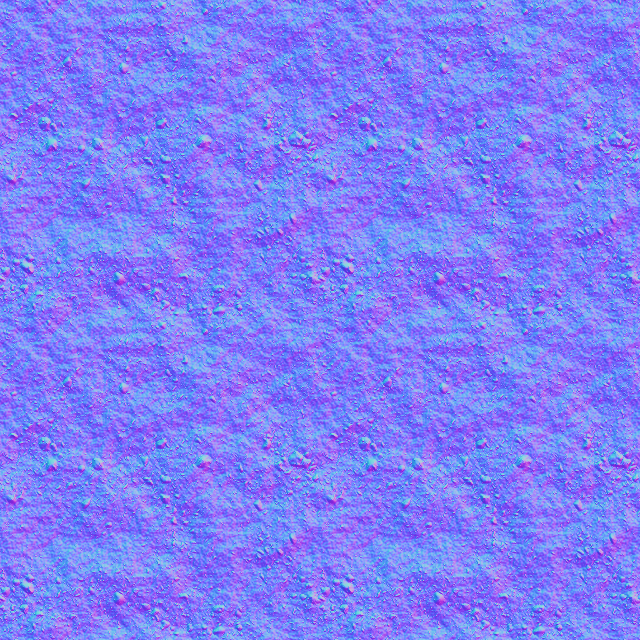
Reproduce this texture map procedurally as a WebGL 2 fragment shader.

```glsl
#version 300 es
precision highp float;

uniform vec2 u_resolution;
out vec4 fragColor;

const float REPEATS = 2.0;           // tiles across and down
const float SAMPLE_STEP = 0.0028;    // slope sampling distance, in tiles
const vec2 SLOPE_GAIN = vec2(0.88, 1.08);
const float SLOPE_LIMIT = 0.7;       // compresses the steepest slopes

const int SOIL_OCTAVES = 6;
const float SOIL_FREQUENCY = 4.0;
const float SOIL_SLOPE = 0.095;      // steepness of the broadest octave
const float SOIL_SLOPE_GROWTH = 1.2; // finer octaves are steeper

const float STREAK_HEIGHT = 0.0055;
const float STREAK_COUNT = 6.0;

const int STONE_LAYERS = 4;
const float STONE_CELLS = 17.0;      // cells across for the largest stones
const float STONE_STEEPNESS = 0.64;
const float STONE_DENSITY = 0.09;
const float DENSITY_GROWTH = 0.08;   // smaller stones are more common
const float CLUMPING = 0.55;
const float CLUMP_FREQUENCY = 5.0;
const float WARP_FREQUENCY = 48.0;   // makes stone outlines irregular
const float WARP_AMOUNT = 0.009;
const float TAU = 6.28319;

// Integer hash giving two values from 0 to 1
vec2 hash2(vec2 cell, float seed) {
    uvec3 v = uvec3(uint(cell.x), uint(cell.y), uint(seed));
    v = v * 1664525u + 1013904u;
    v.x += v.y * v.z; v.y += v.z * v.x; v.z += v.x * v.y;
    v ^= v >> 16u;
    v.x += v.y * v.z; v.y += v.z * v.x;
    return vec2(v.xy & 0xffffu) / 65535.0;
}

vec2 gradientAt(vec2 cell, vec2 period, float seed) {
    float angle = TAU * hash2(mod(cell, period), seed).x;
    return vec2(cos(angle), sin(angle));
}

// Gradient noise that wraps after a whole number of cells
float wrapNoise(vec2 p, vec2 period, float seed) {
    vec2 cell = floor(p);
    vec2 f = p - cell;
    vec2 w = f * f * f * (f * (f * 6.0 - 15.0) + 10.0);
    vec2 dx = vec2(1.0, 0.0);
    float a = dot(gradientAt(cell, period, seed), f);
    float b = dot(gradientAt(cell + dx, period, seed), f - dx);
    float c = dot(gradientAt(cell + dx.yx, period, seed), f - dx.yx);
    float d = dot(gradientAt(cell + 1.0, period, seed), f - 1.0);
    return mix(mix(a, b, w.x), mix(c, d, w.x), w.y);
}

// Rough ground with more relief at finer scales
float soilHeight(vec2 p) {
    float height = 0.0;
    float frequency = SOIL_FREQUENCY;
    float slope = SOIL_SLOPE;
    for (int i = 0; i < SOIL_OCTAVES; i++) {
        height += wrapNoise(p * frequency, vec2(frequency), 11.0 + float(i)) * slope / frequency;
        frequency *= 2.0;
        slope *= SOIL_SLOPE_GROWTH;
    }
    return height;
}

// Long diagonal furrows, sheared by whole steps so that they wrap
float streakHeight(vec2 p) {
    vec2 q = vec2(2.0 * p.x, STREAK_COUNT * (p.x - 2.0 * p.y));
    return STREAK_HEIGHT * wrapNoise(q, vec2(2.0, STREAK_COUNT), 31.0);
}

// One size of stones, scattered in clumps
float stoneHeight(vec2 p, float cells, float density, float seed) {
    vec2 q = p * cells;
    float height = 0.0;
    for (int i = 0; i < 9; i++) {
        vec2 cell = floor(q) + vec2(i % 3 - 1, i / 3 - 1);
        vec2 id = mod(cell, cells);
        vec2 pick = hash2(id, seed);
        float clump = wrapNoise(id / cells * CLUMP_FREQUENCY, vec2(CLUMP_FREQUENCY), 47.0);
        if (pick.x > density + CLUMPING * clump) continue;

        // Rotated ellipse with a rounded top
        vec2 centre = cell + 0.15 + 0.7 * hash2(id, seed + 1.0);
        vec2 shape = hash2(id, seed + 2.0);
        float c = cos(TAU * shape.x);
        float s = sin(TAU * shape.x);
        vec2 d = mat2(c, -s, s, c) * (q - centre);
        float radius = mix(0.2, 0.45, pick.y * pick.y);
        d /= radius * vec2(1.0, mix(0.6, 1.0, shape.y));
        float dome = max(1.0 - dot(d, d), 0.0);
        height = max(height, radius * dome * dome * (1.6 - 0.6 * dome));
    }
    return height * STONE_STEEPNESS / cells;
}

float groundHeight(vec2 p) {
    float height = soilHeight(p) + streakHeight(p);
    vec2 period = vec2(WARP_FREQUENCY);
    vec2 warped = p + WARP_AMOUNT * vec2(wrapNoise(p * period, period, 53.0), wrapNoise(p * period, period, 54.0));
    for (int i = 0; i < STONE_LAYERS; i++) {
        float layer = float(i);
        height += stoneHeight(warped, STONE_CELLS * exp2(layer), STONE_DENSITY + DENSITY_GROWTH * layer, 61.0 + 5.0 * layer);
    }
    return height;
}

void main() {
    vec2 p = fract(gl_FragCoord.xy / u_resolution * REPEATS);
    // Surface slope, then the normal encoded as colour
    vec2 e = vec2(SAMPLE_STEP, 0.0);
    vec2 slope = (vec2(groundHeight(p + e), groundHeight(p + e.yx)) - groundHeight(p)) / SAMPLE_STEP * SLOPE_GAIN;
    slope /= sqrt(1.0 + SLOPE_LIMIT * dot(slope, slope));
    fragColor = vec4(normalize(vec3(-slope, 1.0)) * 0.5 + 0.5, 1.0);
}
```
